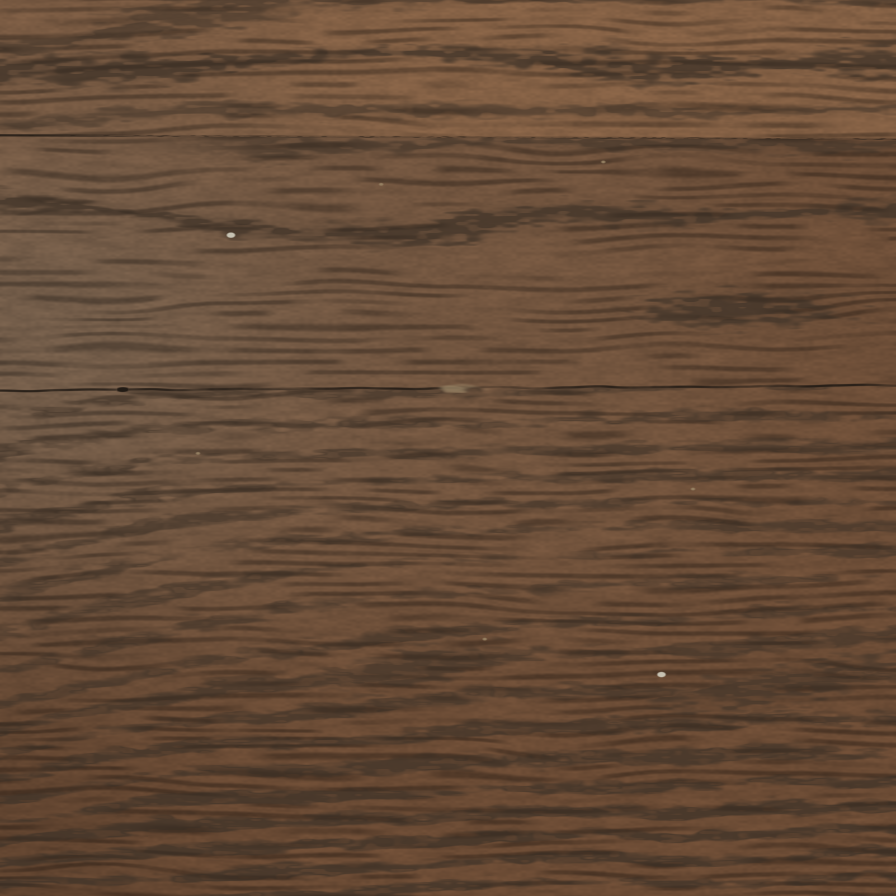
Write a Shadertoy shader that draws this texture.

```glsl
// Three stained oak floor boards with dark flowing grain, fine pores and worn seams.
#define OAK vec3(0.455, 0.336, 0.246)
#define HONEY vec3(0.525, 0.383, 0.272)
#define UMBER vec3(0.425, 0.298, 0.208)
#define SHEEN vec3(0.462, 0.376, 0.300)
#define GRAIN vec3(0.262, 0.208, 0.162)
#define CHIP vec3(0.600, 0.520, 0.400)
#define SEAM_HIGH 0.849
#define SEAM_LOW 0.564
#define RING_COUNT 25.0
#define PORE_ROWS 82.0
#define PORE_DEPTH 0.27
#define SPECKS 7

float hash(vec2 p) {
    vec3 q = fract(p.xyx * 0.1031);
    q += dot(q, q.yzx + 33.33);
    return fract((q.x + q.y) * q.z);
}

float noise(vec2 p) {
    vec2 i = floor(p), f = fract(p);
    f = f * f * (3.0 - 2.0 * f);
    vec2 e = vec2(0.0, 1.0);
    return mix(mix(hash(i), hash(i + e.yx), f.x),
               mix(hash(i + e.xy), hash(i + e.yy), f.x), f.y);
}

float fbm(vec2 p) {
    float sum = 0.0, amp = 0.5;
    for (int i = 0; i < 4; i++) {
        sum += amp * noise(p);
        p = p * 2.03 + 17.3;
        amp *= 0.5;
    }
    return sum / 0.9375;
}

float bump(float x, float centre, float width) {
    float t = (x - centre) / width;
    return exp(-t * t);
}

// Thin dashes in wavering rows
float poreLines(vec2 q) {
    float row = q.y * PORE_ROWS + 1.3 * noise(q * vec2(8.0, 30.0));
    float line = 1.0 - smoothstep(0.06, 0.36, abs(fract(row) - 0.5));
    float gate = noise(vec2(q.x * 15.0 + 5.0 * hash(vec2(floor(row), 2.0)), floor(row) * 7.0));
    return line * smoothstep(0.25, 0.75, gate);
}

// Wandering dark vein with frayed edges
float vein(vec2 p, float height, float width, float fray) {
    float seed = width * 900.0;
    float wander = (fbm(vec2(p.x * 5.0, seed)) - 0.5) * 0.020;
    float swell = 0.35 + 1.3 * noise(vec2(p.x * 7.0, seed + 9.0));
    float d = abs(p.y - height - wander) / (width * swell);
    return 1.0 - smoothstep(0.3, 1.5, d + 2.0 * (fray - 0.42));
}

// Spindle-shaped patch of dark grain
float spindle(vec2 p, vec2 centre, vec2 radius, float slope, float fray) {
    vec2 q = p - centre;
    q.y -= slope * q.x;
    q /= radius;
    return 1.0 - smoothstep(0.35, 1.15, length(q) + 1.5 * (fray - 0.48));
}

// Growth rings that climb from the left and crowd towards the bottom
float rings(vec2 p, float fray) {
    float climb = 0.11 * (1.0 - exp(-3.0 * p.x)) * (0.35 + 0.65 * bump(p.y, 0.33, 0.13));
    float v = p.y - climb + 0.024 * (fbm(p * vec2(5.0, 7.0)) - 0.5);
    float phase = RING_COUNT * v - 13.0 * max(0.22 - v, 0.0);
    float saw = fract(phase);
    float ridge = smoothstep(0.0, 0.35, saw) * (1.0 - smoothstep(0.4, 0.95, saw));
    float patches = fbm(vec2(p.x * 6.0, floor(phase) * 3.7)) - 0.5;
    float low = 1.0 - smoothstep(0.1, 0.28, p.y);
    return smoothstep(0.55, 1.1, ridge + 1.1 * (fray - 0.5) + 1.1 * patches + 0.12 * low)
         * (0.82 + 0.18 * low);
}

float highGrain(vec2 p, float fray) {
    float path = 0.922 + 0.016 * smoothstep(0.1, 0.4, p.x) - 0.012 * bump(p.x, 0.76, 0.15);
    float g = vein(p, path, 0.012, fray);
    g = max(g, 0.8 * vein(p, 0.945 + 0.055 * smoothstep(0.0, 0.35, p.x), 0.008, fray));
    g = max(g, 0.75 * vein(p, 0.862 + 0.015 * smoothstep(0.0, 0.25, p.x), 0.006, fray));
    return max(g, 0.75 * spindle(p, vec2(0.22, 0.984), vec2(0.12, 0.022), 0.12, fray));
}

float middleGrain(vec2 p, float fray) {
    float path = 0.776 - 0.040 * smoothstep(0.0, 0.42, p.x) + 0.027 * smoothstep(0.45, 0.58, p.x);
    float g = vein(p, path, 0.011, fray);
    g = max(g, spindle(p, vec2(0.54, 0.752), vec2(0.085, 0.019), 0.2, fray));
    g = max(g, 0.85 * vein(p, 0.836, 0.009, fray) * smoothstep(0.1, 0.35, p.x));
    return max(g, spindle(p, vec2(0.83, 0.656), vec2(0.125, 0.024), 0.0, fray));
}

float lowGrain(vec2 p, float fray) {
    float g = rings(p, fray);
    g = max(g, 0.85 * spindle(p, vec2(0.47, 0.257), vec2(0.08, 0.024), 0.25, fray));
    return max(g, 0.9 * spindle(p, vec2(0.86, 0.232), vec2(0.17, 0.024), 0.18, fray));
}

void mainImage(out vec4 fragColor, in vec2 fragCoord) {
    vec2 p = fragCoord / iResolution.xy;
    float px = 1.0 / iResolution.y;
    float seamLow = SEAM_LOW + 0.006 * p.x + 0.002 * (noise(vec2(p.x * 30.0, 4.0)) - 0.5);
    float seamHigh = SEAM_HIGH - 0.004 * p.x;
    float inHigh = smoothstep(-px, px, p.y - seamHigh);
    float inLow = smoothstep(-px, px, seamLow - p.y);

    // Fibres: short level dashes, slightly bowed
    vec2 q = p + vec2(0.0, 0.012 * noise(p * 3.0) + 0.37 * inHigh);
    float fine = noise(q * vec2(70.0, 330.0));
    float fray = 0.6 * noise(q * vec2(38.0, 210.0)) + 0.4 * fine;
    float pores = poreLines(q);

    // Board tones, window sheen and fine mottling
    vec3 color = mix(OAK, HONEY, inHigh * (0.3 + 0.7 * smoothstep(0.0, 0.5, p.x)));
    color = mix(color, UMBER, inLow * (1.0 - smoothstep(0.1, 0.55, p.y)));
    color = mix(color, UMBER, 0.6 * smoothstep(0.6, 1.0, p.x) * (1.0 - inHigh));
    color = mix(color, SHEEN, 0.9 * bump(p.x, 0.02, 0.36) * bump(p.y, 0.62, 0.25));
    color *= 1.0 - 0.10 * bump(p.x, 0.0, 0.2) * bump(p.y, 0.0, 0.4);
    color *= 0.97 + 0.06 * fbm(p * vec2(5.0, 40.0));
    color *= 1.0 + 0.14 * (0.45 - fray) + 0.07 * (noise(p * vec2(190.0, 400.0)) - 0.5);
    color *= 1.0 - PORE_DEPTH * pores;

    // Dark grain of each board, split by lighter fibres
    float grain = mix(middleGrain(p, fray), highGrain(p, fray), inHigh);
    grain = mix(grain, lowGrain(p, fray), inLow);
    grain *= 1.0 - 0.45 * smoothstep(0.5, 0.85, fine);
    color = mix(color, GRAIN * (1.0 - 0.12 * pores), 0.82 * grain);

    // Seams, with one nick and one pale chip
    float gapHigh = 1.0 - smoothstep(0.0004, 0.0010 + px, abs(p.y - seamHigh));
    float gapLow = 1.0 - smoothstep(0.0004, 0.0010 + px, abs(p.y - seamLow));
    gapHigh *= mix(0.85, 0.2, smoothstep(0.02, 0.2, p.x));
    gapLow *= 0.15 + 0.75 * smoothstep(0.25, 0.8, fbm(vec2(p.x * 22.0, 2.0)));
    float nick = 1.0 - smoothstep(0.6, 1.2, length((p - vec2(0.137, seamLow)) / vec2(0.008, 0.003)));
    color = mix(color, GRAIN * 0.5, max(max(gapHigh, gapLow), nick));
    float chip = spindle(p, vec2(0.51, seamLow), vec2(0.027, 0.006), 0.0, fray);
    color = mix(color, CHIP, 0.75 * chip);

    // Scattered paint specks
    for (int i = 0; i < SPECKS; i++) {
        float id = float(i);
        vec2 at = vec2(hash(vec2(id, 3.0)), 0.15 + 0.7 * hash(vec2(id, 8.0)));
        float size = i < 2 ? 0.0035 : 0.0017;
        float speck = 1.0 - smoothstep(size - px, size + px, length((p - at) * vec2(0.75, 1.2)));
        color = mix(color, i < 2 ? vec3(0.83, 0.82, 0.76) : CHIP, 0.9 * speck);
    }
    fragColor = vec4(color, 1.0);
}
```
